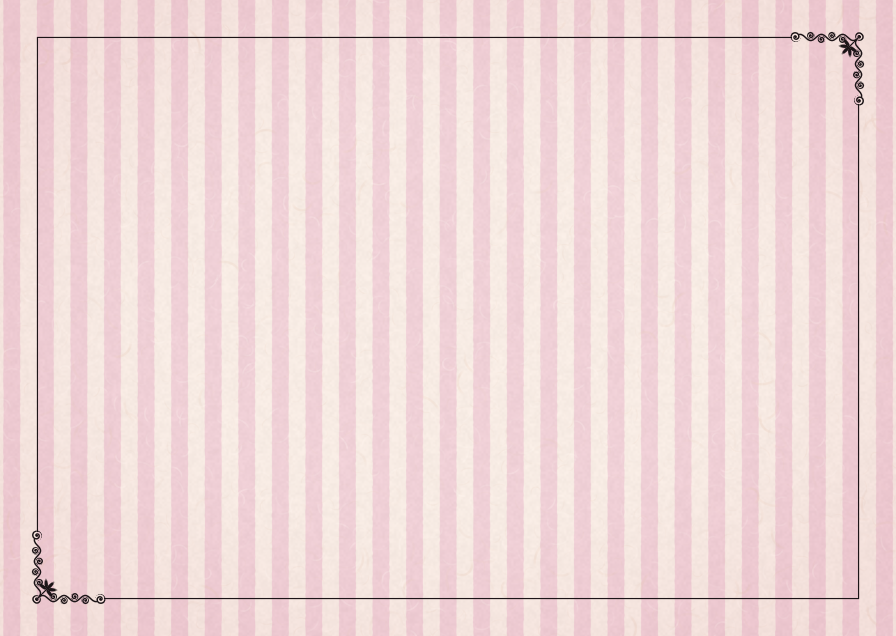
Reproduce this pattern procedurally as a Shadertoy shader.

```glsl
// Pink and cream striped mulberry paper with a thin ink frame.
// Stripes come from fract, fibres from random arcs in a cell grid, and
// mirrored scroll ornaments from sine vines, spirals and ellipse petals.
#define PERIOD 0.03746      // stripe repeat, in canvas widths
#define FIRST_EDGE 0.0038   // left edge of the first pink stripe
#define PINK vec3(0.935, 0.812, 0.838)
#define CREAM vec3(0.965, 0.920, 0.890)
#define TAN vec3(0.905, 0.790, 0.715)
#define INK vec3(0.11, 0.08, 0.09)
#define MARGIN 0.0418       // frame inset
#define LINE_WIDTH 0.0013
#define ARM 0.0755          // ornament arm length
#define STROKE 0.011        // ornament half stroke, in arms
#define GRAIN 0.035
#define TAU 6.28318

float hash(vec2 p) {
    vec3 a = fract(p.xyx * vec3(0.1031, 0.1030, 0.0973));
    a += dot(a, a.yzx + 33.33);
    return fract((a.x + a.y) * a.z);
}

float noise(vec2 p) {
    vec2 i = floor(p), f = fract(p);
    f = f * f * (3.0 - 2.0 * f);
    return mix(mix(hash(i), hash(i + vec2(1, 0)), f.x),
               mix(hash(i + vec2(0, 1)), hash(i + vec2(1, 1)), f.x), f.y);
}

// Strength of faint curved fibres, one random arc per cell
float fibres(vec2 p, float seed) {
    float sum = 0.0;
    vec2 cell = floor(p);
    for (int j = -1; j <= 1; j++)
    for (int i = -1; i <= 1; i++) {
        vec2 id = cell + vec2(i, j);
        vec2 key = id + seed;
        float turn = TAU * hash(key + 11.3);
        float radius = mix(0.3, 0.95, hash(key + 27.1));
        vec2 dir = vec2(cos(turn), sin(turn));
        vec2 spot = id + vec2(hash(key), hash(key + 5.7));
        vec2 v = p - spot + dir * radius;
        float along = acos(clamp(dot(normalize(v), dir), -1.0, 1.0)) * radius;
        float thin = 1.0 - smoothstep(0.015, 0.075, abs(length(v) - radius));
        float strength = hash(key + 43.9);
        sum += thin * (1.0 - smoothstep(0.25, 0.6, along)) * strength * strength;
    }
    return min(sum, 1.0);
}

float curl(vec2 p, float radius) {
    float r = length(p), gap = radius * 0.62;
    float spiral = abs(fract(r / gap - atan(p.y, p.x) / TAU) - 0.5) * gap - STROKE;
    return min(max(spiral, r - radius), r - radius * 0.25);
}

// Distance to the corner scroll; q is in arms, folded on the diagonal
float ornament(vec2 q) {
    // Waving vine
    float wave = q.y - 0.045 * sin(20.0 * q.x);
    float slope = 0.9 * cos(20.0 * q.x);
    float d = abs(wave) / sqrt(1.0 + slope * slope) - STROKE;
    d = max(d, abs(q.x - 0.44) - 0.44);
    // Curls inside the arches and a larger one at the tip
    for (int i = 1; i < 5; i++) {
        float side = i % 2 == 0 ? 1.0 : -1.0;
        vec2 c = vec2(0.0785 + 0.157 * float(i), -0.028 * side);
        d = min(d, curl((q - c) * vec2(1.0, side), 0.054));
    }
    d = min(d, curl(q - vec2(0.93, -0.01), 0.075));
    // Corner bud, stem and five-petal leaf
    d = min(d, curl(q + 0.015, 0.065));
    vec2 diag = vec2(q.x + q.y, q.x - q.y) * 0.7071;
    d = min(d, max(diag.y - STROKE * 0.8, abs(diag.x - 0.1) - 0.1));
    for (int k = 0; k < 3; k++) {
        float a = float(k) * 0.85;
        vec2 v = diag - vec2(0.19, 0.0);
        v = vec2(cos(a) * v.x + sin(a) * v.y, cos(a) * v.y - sin(a) * v.x);
        v.x -= 0.072;
        d = min(d, (length(v / vec2(0.075, 0.025)) - 1.0) * 0.025);
    }
    return d;
}

void mainImage(out vec4 fragColor, in vec2 fragCoord) {
    float px = 1.0 / iResolution.x;
    vec2 uv = fragCoord * px;
    vec2 middle = 0.5 * iResolution.xy * px;

    // Stripes with slightly uneven soft edges
    float wobble = (noise(uv * 260.0) - 0.5) * 0.0007;
    float phase = fract((uv.x + wobble - FIRST_EDGE) / PERIOD);
    float edge = (0.25 - abs(phase - 0.25 - step(0.75, phase))) * PERIOD;
    float soft = max(px, 0.0014) * 0.6;
    vec3 col = mix(CREAM, PINK, smoothstep(-soft, soft, edge));

    // Paper: blotches, tan and pale fibres, fine grain, rosier borders
    float blotch = noise(uv * 14.0) * 0.6 + noise(uv * 37.0 + 9.0) * 0.4;
    col = mix(col, TAN, fibres(uv * 34.0, 3.0) * 0.30 * smoothstep(0.3, 0.75, blotch));
    col = mix(col, TAN, fibres(uv * 62.0, 71.0) * 0.13);
    col = mix(col, vec3(1.0, 0.97, 0.95), fibres(uv * 50.0, 137.0) * 0.22);
    col += GRAIN * (0.6 * noise(uv * 390.0) + 0.4 * noise(uv * 170.0) - 0.5);
    float border = smoothstep(0.55, 1.35, length((uv - middle) / middle));
    col *= mix(vec3(1.004), vec3(0.985, 0.95, 0.96), border);

    // Frame line, with exact box coverage
    vec2 p = uv - middle;
    vec2 extent = middle - MARGIN;
    vec2 b = abs(p) - extent;
    float d = length(max(b, 0.0)) + min(max(b.x, b.y), 0.0);
    vec2 sides = clamp(0.5 + (vec2(0.5, -0.5) * LINE_WIDTH - d) / px, 0.0, 1.0);

    // Half-turn symmetry puts the scroll in two opposite corners
    if (p.x + p.y > 0.0) p = -p;
    vec2 q = (p + extent) / ARM;
    if (q.y > q.x) q = q.yx;
    float line = (sides.x - sides.y) * step(0.98, q.x);
    float scroll = clamp(0.5 - ornament(q) * ARM / px, 0.0, 1.0);
    col = mix(col, INK, max(line, scroll));

    fragColor = vec4(clamp(col, 0.0, 1.0), 1.0);
}
```
